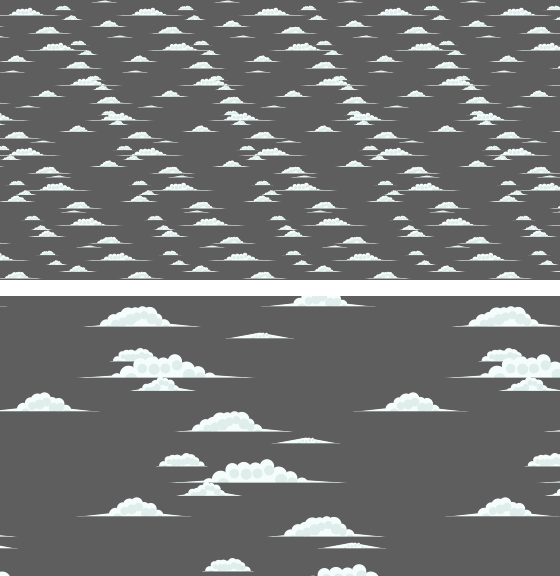
Top: the whole. Bottom: its middle third, enlarged.
Write a Shadertoy shader that draws this pattern.

```glsl
// Flat-based white clouds drifting in slanted rows over a plain grey sky.

const float PERIOD = 3.51;  // horizontal repeat, in row heights

float hash(float n) { return fract(sin(n * 91.7) * 437.58); }

// Paints one kind of cloud, repeated along every row.
// place: x, baseline below the top edge; size: half width, height
// crown: peak offset, spread, flatness power; slide: x step per row
void cloudLayer(inout vec3 color, vec2 p, vec2 place, vec2 size,
                vec3 crown, float slide, float seed, float px) {
    // Fold the plane into a cell with the cloud's baseline at y = 0
    float rise = p.y - place.y + 0.1;
    float row = -floor(rise);
    vec2 q = vec2(p.x - place.x - row * slide, fract(rise) - 0.1);
    q.x = mod(q.x + 0.5 * PERIOD, PERIOD) - 0.5 * PERIOD;

    // Thin pointed tails along the base
    float body = q.y - 0.055 * (1.0 - abs(q.x) / size.x);
    float hollow = 1.0;

    // Round-topped puffs under an arched envelope
    for (int i = 0; i < 9; i++) {
        float n = seed + float(i);
        float s = (float(i) - 4.0) / 4.5;
        float top = size.y * pow(1.0 - s * s, crown.z) * (0.76 + 0.32 * hash(n));
        float r = size.y * (0.25 + 0.13 * hash(n + 40.0));
        vec2 center = vec2(size.x * (crown.x + crown.y * s), top - r);
        vec2 d = q - center;
        body = min(body, length(vec2(d.x, max(d.y, 0.0))) - r);
        hollow = min(hollow, length(d - r * vec2(0.3, -0.55)) - 0.7 * r);
    }
    body = max(body, -q.y);

    // Pale shading inside the puffs, then a soft outline
    float shade = 1.0 - smoothstep(-0.5 * px, 0.5 * px, hollow);
    vec3 tint = mix(vec3(0.955, 0.992, 0.984), vec3(0.875, 0.93, 0.92), shade);
    float cover = 1.0 - smoothstep(-0.6 * px, 0.6 * px, body);
    color = mix(color, tint, cover);
}

void mainImage(out vec4 fragColor, in vec2 fragCoord) {
    // Eight rows fill the height; y is zero at the top edge
    float px = 8.0 / iResolution.y;
    vec2 p = fragCoord * px - vec2(0.0, 8.0);
    float fast = PERIOD / 4.0, slow = PERIOD / 8.0;
    vec3 color = vec3(0.37);

    // Wisps and small clouds
    cloudLayer(color, p, vec2(3.42, -1.07), vec2(0.30, 0.055), vec3(0.1, 0.5, 0.7), slow, 3.0, px);
    cloudLayer(color, p, vec2(1.80, -0.29), vec2(0.23, 0.13), vec3(0.0, 0.85, 0.6), slow, 17.0, px);
    cloudLayer(color, p, vec2(2.06, -0.57), vec2(0.31, 0.125), vec3(-0.08, 0.65, 1.0), slow, 29.0, px);

    // Medium and large clouds
    cloudLayer(color, p, vec2(3.10, -0.765), vec2(0.50, 0.185), vec3(0.05, 0.6, 1.4), fast, 51.0, px);
    cloudLayer(color, p, vec2(1.42, -0.958), vec2(0.53, 0.20), vec3(-0.12, 0.58, 0.55), fast, 66.0, px);
    cloudLayer(color, p, vec2(0.77, -0.444), vec2(0.80, 0.235), vec3(-0.03, 0.62, 1.0), fast, 83.0, px);

    fragColor = vec4(color, 1.0);
}
```
